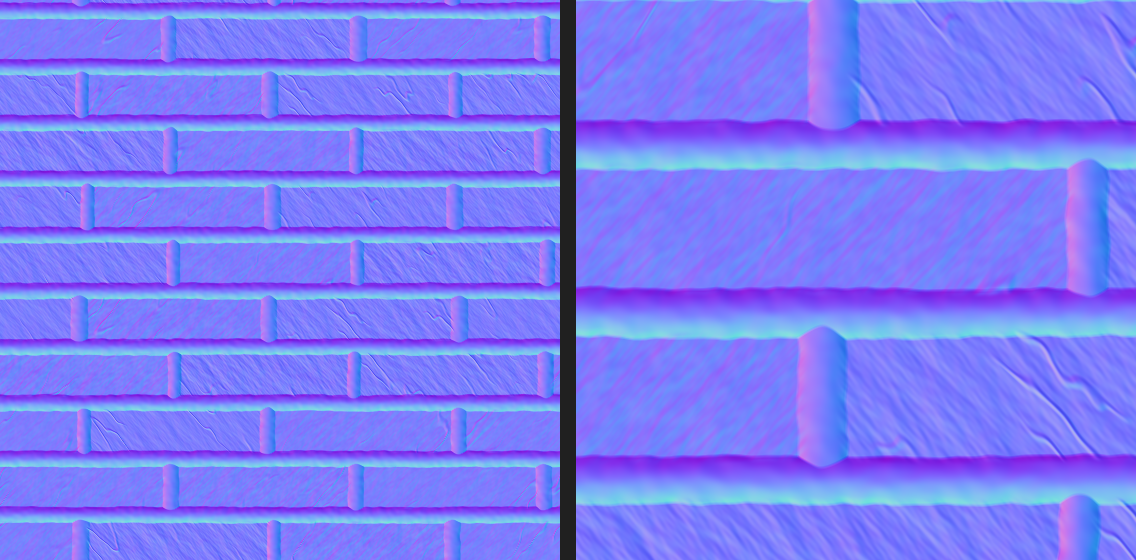
Left, the full canvas; right, a detail of the centre.
A WebGL 2 fragment shader for this texture map:

```glsl
#version 300 es
precision highp float;
// Tangent-space normal map of a running-bond brick wall with concave mortar joints.

#define ROWS 10.0          // courses up the canvas, also the unit of length
#define BRICKS 3.0         // bricks along one course
#define ROW_SHIFT 0.195    // height of the first bed joint below the origin
#define ODD_START 3.07     // first upright joint in odd courses
#define EVEN_START 1.49    // first upright joint in even courses
#define BED_HALF 0.143     // half width of the level joints
#define HEAD_HALF 0.135    // half width of the upright joints
#define BED_DEPTH 0.076
#define HEAD_DEPTH 0.050
#define JOINT_JITTER 0.08  // sideways wander of the upright joints
#define GRAIN 0.016        // height of the brick grain
#define CREASE 0.010       // depth of the scratches

uniform vec2 u_resolution;
out vec4 fragColor;

vec2 hash2(vec2 cell) {
    uvec2 v = uvec2(ivec2(cell)) * 1664525u + 1013904223u;
    v.x += v.y * 1664525u;
    v.y += v.x * 1664525u;
    v ^= v >> 16u;
    v.x += v.y * 1664525u;
    v.y += v.x * 1664525u;
    v ^= v >> 16u;
    return vec2(v & 65535u) / 65535.0;
}

float cornerRamp(vec2 cell, vec2 corner, vec2 offset, vec2 period) {
    float angle = 6.2832 * hash2(mod(cell + corner, period)).x;
    return dot(vec2(cos(angle), sin(angle)), offset - corner);
}

// Gradient noise that repeats over the given whole-number period.
float gradientNoise(vec2 p, vec2 period) {
    vec2 cell = floor(p), f = p - cell;
    vec2 u = f * f * f * (f * (f * 6.0 - 15.0) + 10.0);
    float low = mix(cornerRamp(cell, vec2(0, 0), f, period),
                    cornerRamp(cell, vec2(1, 0), f, period), u.x);
    float high = mix(cornerRamp(cell, vec2(0, 1), f, period),
                     cornerRamp(cell, vec2(1, 1), f, period), u.x);
    return mix(low, high, u.y);
}

float tiledNoise(vec2 p, vec2 frequency) {
    return gradientNoise(p * frequency, ROWS * frequency);
}

// Grain and scratches of one brick face, varied by its seed.
float brickFace(vec2 p, vec2 seed) {
    float slant = seed.x < 0.6 ? 1.0 : -1.0;
    vec2 q = vec2(p.x, p.y + slant * p.x) + seed * 7.0;
    float height = 0.0, amplitude = GRAIN * mix(0.65, 1.25, seed.y);
    vec2 frequency = vec2(2.0, 3.0);
    for (int i = 0; i < 4; i++) {
        height += amplitude * tiledNoise(q, frequency);
        amplitude *= 0.55;
        frequency *= 2.0;
    }
    // Thin broken grooves follow the zero line of a warped noise.
    float bend = 0.12 * tiledNoise(q, vec2(5.0));
    float path = tiledNoise(q + vec2(bend, -bend), vec2(1.0, 2.0));
    float patches = smoothstep(0.0, 0.3, tiledNoise(q + 3.7, vec2(1.0)));
    return height - CREASE * patches * (1.0 - smoothstep(0.0, 0.06, abs(path)));
}

float wallHeight(vec2 p) {
    // Worn edges: a slow wander plus small chips.
    float wear = 0.022 * tiledNoise(p, vec2(1.0)) + 0.018 * tiledNoise(p, vec2(7.0));
    float y = p.y + ROW_SHIFT;
    float row = mod(floor(y), ROWS);
    float bed = abs(y - round(y) + wear) / BED_HALF;

    // Nearest upright joint of this course.
    float brickLength = ROWS / BRICKS;
    float start = mod(row, 2.0) > 0.5 ? ODD_START : EVEN_START;
    float x = (p.x - start) / brickLength;
    float joint = round(x);
    vec2 jointSeed = hash2(vec2(mod(joint, BRICKS), row));
    float across = (x - joint) * brickLength - JOINT_JITTER * (2.0 * jointSeed.x - 1.0);
    float head = abs(across + wear) / (HEAD_HALF * mix(0.85, 1.15, jointSeed.y));

    // Round-bottomed joints; the deeper one wins where they meet.
    float groove = max(BED_DEPTH * (1.0 - bed * bed), HEAD_DEPTH * (1.0 - head * head));
    groove = max(groove, 0.0);

    float brick = mod(across < 0.0 ? joint - 1.0 : joint, BRICKS);
    vec2 brickSeed = hash2(vec2(brick + 11.0, row + 5.0));
    float faceShare = 1.0 - smoothstep(0.0, 0.5 * BED_DEPTH, groove);
    float mortar = 0.003 * tiledNoise(p, vec2(9.0));
    return brickFace(p, brickSeed) * faceShare + mortar * (1.0 - faceShare) - groove;
}

void main() {
    vec2 p = ROWS * gl_FragCoord.xy / u_resolution;
    // The sampling step spans at least one pixel, which smooths the edges.
    float stepSize = max(0.012, 0.5 * ROWS / min(u_resolution.x, u_resolution.y));
    vec2 e = vec2(stepSize, 0.0);
    vec2 slope = vec2(wallHeight(p + e.xy) - wallHeight(p - e.xy),
                      wallHeight(p + e.yx) - wallHeight(p - e.yx)) / (2.0 * stepSize);
    vec3 normal = normalize(vec3(-slope, 1.0));
    vec3 color = normal * 0.5 + 0.5;
    color.b = mix(color.b, 1.0, 0.3);
    fragColor = vec4(color - vec3(0.01, 0.01, 0.005), 1.0);
}
```
